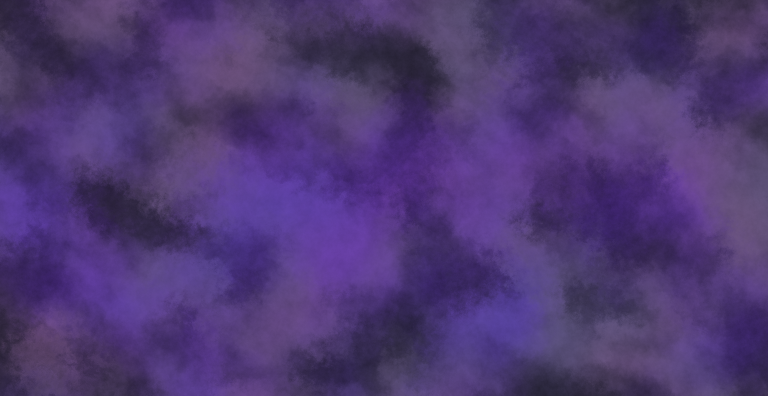
Reproduce this texture procedurally as a WebGL 2 fragment shader.

```glsl
#version 300 es
precision highp float;

uniform vec2 u_resolution;
out vec4 fragColor;

vec2 gradient(vec2 cell) {
  vec3 h = fract(vec3(cell.xyx) * vec3(0.1031, 0.1030, 0.0973));
  h += dot(h, h.yzx + 33.33);
  float angle = 6.28318 * fract((h.x + h.y) * h.z);
  return vec2(cos(angle), sin(angle));
}

float noise(vec2 p) {
  vec2 i = floor(p), f = fract(p);
  vec2 u = f * f * f * (f * (f * 6.0 - 15.0) + 10.0);
  vec2 e = vec2(0.0, 1.0);
  float low = mix(dot(gradient(i), f), dot(gradient(i + e.yx), f - e.yx), u.x);
  float high = mix(dot(gradient(i + e.xy), f - e.xy), dot(gradient(i + e.yy), f - e.yy), u.x);
  return mix(low, high, u.y);
}

float fbm(vec2 p, float gain) {
  float sum = 0.0, amplitude = 1.0;
  for (int i = 0; i < 5; i++) {
    sum += amplitude * noise(p);
    p = mat2(1.6, 1.2, -1.2, 1.6) * p + 17.3;
    amplitude *= gain;
  }
  return sum;
}

void main() {
  vec2 uv = gl_FragCoord.xy / u_resolution;
  vec2 p = gl_FragCoord.xy / u_resolution.y;

  // Sponge-like roughness frays the cloud borders in patches
  float patchiness = smoothstep(-0.35, 0.4, noise(p * 5.0 + 61.0));
  vec2 fray = vec2(fbm(p * 26.0, 0.7), fbm(p * 26.0 + 71.0, 0.7));
  vec2 drift = vec2(noise(p * 2.2 + 5.0), noise(p * 2.2 + 43.0));
  vec2 q = p + 0.06 * drift + mix(0.01, 0.034, patchiness) * fray;

  // Broad clouds stretched toward the lower right, dimmer in the corners
  vec2 c = uv * 2.0 - 1.0;
  float corner = smoothstep(0.7, 1.9, dot(c, c));
  vec2 slanted = vec2(0.8 * q.x - 0.6 * q.y, 0.6 * q.x + 0.8 * q.y) * vec2(3.5, 4.3);
  float cloud = fbm(slanted + vec2(37.0, 8.0), 0.42);
  float light = smoothstep(-0.5, 0.42, cloud + 0.05 - 0.25 * corner);

  // Saturation gathers around the middle and the left
  vec2 center = uv - vec2(0.54, 0.5), left = uv - vec2(0.14, 0.35);
  float focus = 0.5 * exp(-18.0 * dot(center, center)) + 0.25 * exp(-10.0 * dot(left, left));
  float vivid = smoothstep(-0.55, 0.6, 0.85 * fbm(q * 3.1 + 91.0, 0.35) + focus - 0.15 * corner - 0.17);

  vec3 shade = mix(vec3(0.165, 0.145, 0.225), vec3(0.24, 0.14, 0.44), vivid);
  vec3 glow = mix(vec3(0.39, 0.32, 0.48), vec3(0.375, 0.245, 0.64), vivid);
  vec3 color = mix(shade, glow, light);

  // Drift between plum and slate
  float tint = noise(p * 2.6 + 57.0) + 0.3 * noise(q * 7.0 + 23.0);
  color += tint * vec3(0.05, -0.01, 0.005) * (0.4 + light);

  // Soft mottling, strongest in the shadows
  float mottle = fbm(p * 20.0 + 131.0, 0.75);
  color *= 1.0 + mottle * mix(0.13, 0.05, light);
  fragColor = vec4(clamp(color, 0.0, 1.0), 1.0);
}
```
